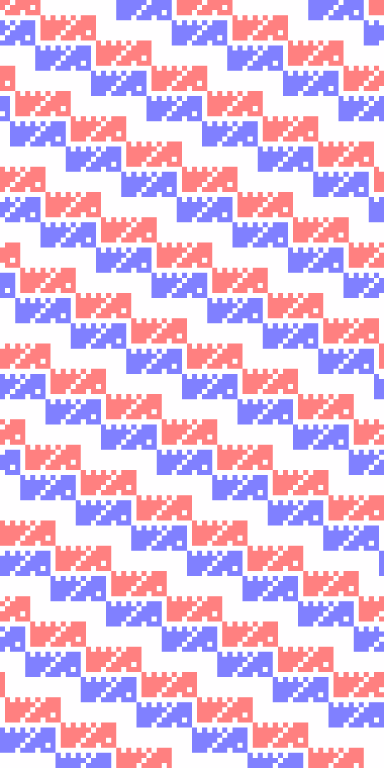
Write a Shadertoy shader that draws this pattern.

```glsl
#define ROWS 152.0                  // grid cells over the canvas height
#define PERIOD 38.0                 // cells between neighbours in a row
#define TILE vec2(11.0, 5.0)        // tile size, also the staircase step
#define RED_START vec2(8.0, 3.0)
#define BLUE_START vec2(7.0, 9.0)
#define RED vec3(1.0, 0.5, 0.5)
#define BLUE vec3(0.5, 0.5, 1.0)
#define PAPER vec3(1.0, 0.995, 1.0)
#define SAMPLES 4

// Blocky tile with openings cut into it; y counts downwards
bool tileShape(vec2 c) {
    if (c.x >= TILE.x) return false;
    bool battlement = c.y < 0.5 && c.x < 6.0 && mod(c.x, 2.0) > 0.5;
    bool diagonal = abs(c.x + c.y - 7.0) < 0.5;
    bool foot = c == vec2(7.0, 4.0);
    bool eye = c == vec2(9.0, 3.0);
    return !(battlement || diagonal || foot || eye);
}

// Each row of tiles moves one tile width to the right
bool staircase(vec2 cell, vec2 start) {
    vec2 c = cell - start;
    float tier = floor((c.y + 0.5) / TILE.y);
    c -= tier * TILE;
    c.x = floor(mod(c.x + 0.5, PERIOD));
    return tileShape(c);
}

vec3 pattern(vec2 p) {
    vec2 cell = floor(p);
    if (staircase(cell, RED_START)) return RED;
    if (staircase(cell, BLUE_START)) return BLUE;
    return PAPER;
}

void mainImage(out vec4 fragColor, in vec2 fragCoord) {
    // Average a subpixel grid for smooth edges
    vec3 sum = vec3(0.0);
    for (int j = 0; j < SAMPLES; j++) {
        for (int i = 0; i < SAMPLES; i++) {
            vec2 offset = (vec2(i, j) + 0.5) / float(SAMPLES) - 0.5;
            vec2 p = (fragCoord + offset) / iResolution.y;
            sum += pattern(vec2(p.x, 1.0 - p.y) * ROWS);
        }
    }
    fragColor = vec4(sum / float(SAMPLES * SAMPLES), 1.0);
}
```
